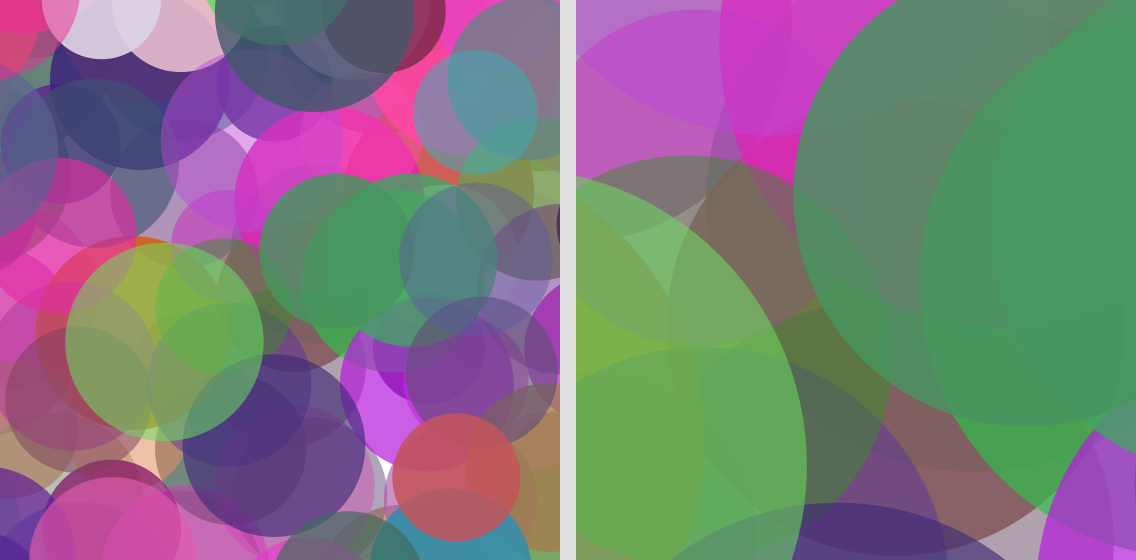
Left, the full canvas; right, a detail of the centre.
Write a Shadertoy shader that draws this background.

```glsl
// Overlapping translucent discs in random colours, scattered over white.
#define DISC_COUNT 100
#define RADIUS_MIN 0.100
#define RADIUS_MAX 0.178
#define MARGIN 0.14
#define SCATTER 0.16
#define ALPHA_MIN 0.38
#define ALPHA_MAX 0.94
#define HUE_SPREAD 0.36
#define SEED 17.0

// Three independent random values in 0..1 for one number
vec3 hash3(float n) {
    vec3 p = fract(vec3(n) * vec3(0.1031, 0.1030, 0.0973));
    p += dot(p, p.yzx + 33.33);
    return fract((p.xxy + p.yzz) * p.zyx);
}

// Weighted choice among six base colours
vec3 baseColour(float pick) {
    if (pick < 0.34) return vec3(0.34, 0.22, 0.45);  // dusky violet
    if (pick < 0.54) return vec3(0.82, 0.20, 0.69);  // magenta
    if (pick < 0.69) return vec3(0.75, 0.46, 0.22);  // ochre
    if (pick < 0.82) return vec3(0.36, 0.60, 0.53);  // teal
    if (pick < 0.94) return vec3(0.30, 0.70, 0.22);  // green
    return vec3(0.88);                               // pale grey
}

// Antialiased coverage of a disc
float discMask(vec2 p, vec2 centre, float radius, float pixel) {
    return clamp(0.5 - (length(p - centre) - radius) / pixel, 0.0, 1.0);
}

void mainImage(out vec4 fragColor, in vec2 fragCoord) {
    float pixel = 1.0 / iResolution.y;
    vec2 p = fragCoord * pixel;
    vec2 aspect = vec2(iResolution.x * pixel, 1.0);
    vec3 colour = vec3(1.0);

    // Paint the discs from back to front
    for (int i = 0; i < DISC_COUNT; i++) {
        float n = float(i) + SEED;
        vec3 place = hash3(n * 3.17);
        vec3 tint = hash3(n * 5.71 + 91.0);
        vec3 look = hash3(n * 7.39 + 47.0);

        // Evenly spread sequence, loosened by a random offset
        vec2 spot = fract(n * vec2(0.75488, 0.56984));
        spot = mix(vec2(-MARGIN), vec2(1.0 + MARGIN), spot);
        vec2 centre = (spot + (place.xy - 0.5) * SCATTER) * aspect;
        float radius = mix(RADIUS_MIN, RADIUS_MAX, place.z);

        float pick = fract(n * 0.61803 + 0.1 * look.z);
        vec3 paint = clamp(baseColour(pick) + (tint - 0.5) * HUE_SPREAD, 0.0, 1.0);
        float alpha = mix(ALPHA_MIN, ALPHA_MAX, look.x);
        colour = mix(colour, paint, alpha * discMask(p, centre, radius, pixel));
    }
    fragColor = vec4(colour, 1.0);
}
```
